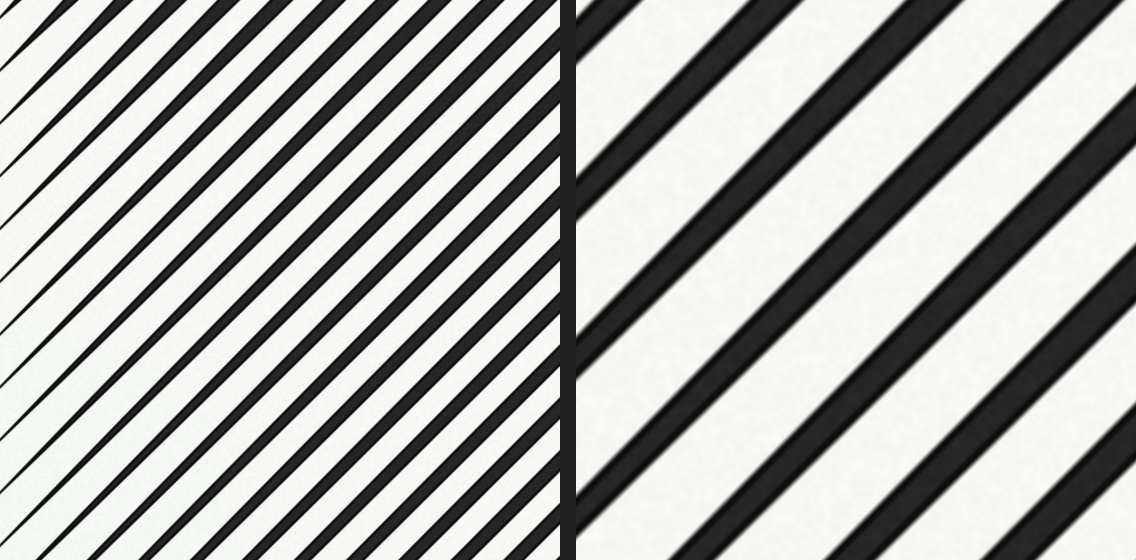
Left, the full canvas; right, a detail of the centre.
Reproduce this pattern procedurally as a three.js fragment shader.

```glsl
// Diagonal ink stripes on pale grained paper, rising to the right at 45 degrees.
// Evenly spaced stripe centres come from fract; each stripe swells from a hairline
// at the left to a broad band, fastest near the top. Cellular noise gives the grain.

varying vec2 vUv;

const float PITCH = 0.0943;        // stripe spacing measured along an edge
const float FIRST_STRIPE = 0.0313; // offset of the first centre from the top left
const float DIAGONAL = 0.70711;    // edge length to perpendicular length
const float SOFTNESS = 0.0020;     // half width of the smoothed edge

const vec3 PAPER = vec3(0.970, 0.972, 0.964);
const vec3 INK_RIM = vec3(0.048, 0.056, 0.048);
const vec3 INK_CORE = vec3(0.150, 0.150, 0.150);

vec2 hash2(vec2 cell) {
  vec3 p = fract(vec3(cell.xyx) * vec3(0.1031, 0.1030, 0.0973));
  p += dot(p, p.yzx + 33.33);
  return fract((p.xx + p.yz) * p.zy);
}

// Distance to the nearest scattered point, about 0 to 1
float cellular(vec2 p) {
  vec2 cell = floor(p);
  vec2 local = fract(p);
  float nearest = 2.0;
  for (int j = -1; j <= 1; j++) {
    for (int i = -1; i <= 1; i++) {
      vec2 shift = vec2(float(i), float(j));
      vec2 toPoint = shift + hash2(cell + shift) - local;
      nearest = min(nearest, dot(toPoint, toPoint));
    }
  }
  return sqrt(nearest);
}

// Fine grain over softer mottling, centred near zero
float grain(vec2 uv) {
  return 0.6 * cellular(uv * 170.0) + 0.4 * cellular(uv * 75.0 + 19.0) - 0.45;
}

// Perpendicular distance to the nearest stripe centre
float stripeDistance(vec2 uv, float pitch, float offset) {
  float along = (uv.x + 1.0 - uv.y - offset) / pitch;
  return abs(fract(along + 0.5) - 0.5) * pitch * DIAGONAL;
}

// Half thickness grows from the left and levels off sooner near the top
float stripeHalfWidth(vec2 uv, float hairline, float swell) {
  float reach = 0.45 - 0.32 * uv.y * uv.y * uv.y;
  float width = hairline + swell * (1.0 - exp(-uv.x / reach));
  return 0.5 * width * DIAGONAL;
}

// Paper with a faint cool shade towards the lower left
vec3 paperColor(vec2 uv, float speck) {
  float shade = 1.0 - smoothstep(0.0, 0.9, length(uv));
  return PAPER - shade * vec3(0.012, 0.002, 0.008) + 0.035 * speck;
}

// Ink is darkest at the rim and lifts to charcoal inside broad bands
vec3 inkColor(float depth, float speck) {
  float core = smoothstep(0.0030, 0.0065, depth);
  return mix(INK_RIM, INK_CORE, core) + 0.035 * speck * core;
}

void main() {
  float speck = grain(vUv);
  float halfWidth = stripeHalfWidth(vUv, 0.0055, 0.0375);
  float depth = halfWidth - stripeDistance(vUv, PITCH, FIRST_STRIPE);
  float coverage = smoothstep(-SOFTNESS, SOFTNESS, depth);
  vec3 color = mix(paperColor(vUv, speck), inkColor(depth, speck), coverage);
  gl_FragColor = vec4(color, 1.0);
}
```
